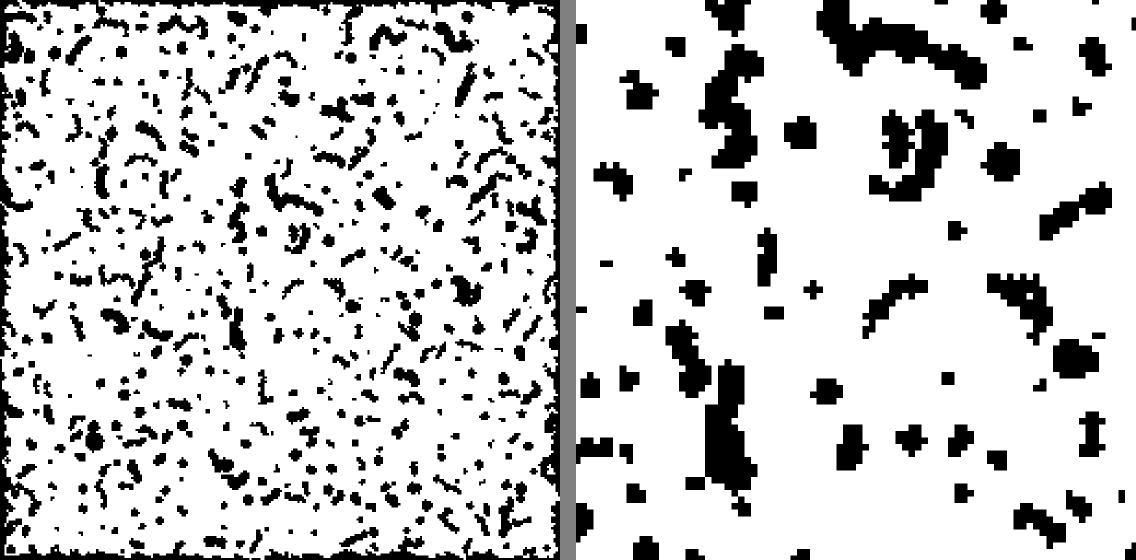
Left, the full canvas; right, a detail of the centre.
Write a WebGL 2 fragment shader that draws this texture.

```glsl
#version 300 es
precision highp float;
// Black specks and knobbly worms scattered on white, with a ragged black rim.
// Each cell of a jittered grid grows a wandering chain of beads; the result
// is sampled on a coarse lattice so that outlines become small square steps.

uniform vec2 u_resolution;
out vec4 fragColor;

const float CELLS = 26.0;     // specks across the canvas
const float LATTICE = 256.0;  // square steps across the canvas

vec4 hash4(vec2 p) {
    vec4 q = fract(p.xyxy * vec4(0.1031, 0.1030, 0.0973, 0.1099));
    q += dot(q, q.wzxy + 33.33);
    return fract((q.xxyz + q.yzzw) * q.zywx);
}

// Distance to the bead chain that belongs to one cell
float chainDistance(vec2 p, vec2 cell) {
    vec4 place = hash4(cell + 7.0);
    vec4 form = hash4(cell + 151.0);
    float gap = 0.14 + 0.12 * sin(cell.x * 0.7 + 2.0 * sin(cell.y * 0.5));
    if (place.z < gap) return 1.0;

    int beads = 1 + int(8.0 * form.x * form.x * form.x);
    float radius = mix(0.08, 0.235, form.y) * (place.w > 0.94 ? 1.5 : 1.0);
    if (beads > 2) radius = clamp(radius, 0.14, 0.27);
    float angle = 6.2832 * form.z;
    float bend = (form.w - 0.5) * 0.9;
    vec2 walk = vec2(cos(angle), sin(angle));
    vec2 bead = cell + 0.1 + 0.8 * place.xy - walk * 0.1 * float(beads - 1);

    float d = 1.0;
    for (int i = 0; i < beads; i++) {
        float swell = 1.0 + 0.22 * sin(float(i) * 2.3 + 40.0 * form.y);
        d = min(d, length(p - bead) - radius * swell);
        angle += bend + 0.65 * sin(float(i) * 1.9 + 30.0 * form.x);
        bead += 0.2 * vec2(cos(angle), sin(angle));
    }
    return d;
}

float speckDistance(vec2 uv) {
    vec2 p = uv * CELLS;
    vec2 home = floor(p);
    float d = 1.0;
    for (int y = -1; y <= 1; y++)
        for (int x = -1; x <= 1; x++)
            d = min(d, chainDistance(p, home + vec2(x, y)));
    // Small wobble roughens the outlines
    return d + 0.03 * sin(p.x * 17.0 + 2.0 * sin(p.y * 5.0)) * sin(p.y * 19.0);
}

// Ragged rim whose depth follows layered sines around the canvas
float rimDistance(vec2 uv) {
    vec2 inset = min(uv, 1.0 - uv);
    float s = dot(uv, vec2(1.0, 1.3));
    float depth = 0.0095 + 0.0035 * sin(s * 57.0 + 3.0 * sin(s * 23.0))
                + 0.003 * sin(s * 131.0 + 2.0 * sin(s * 47.0))
                + 0.0025 * sin(s * 263.0);
    return min(inset.x, inset.y) - depth;
}

float ink(vec2 uv) {
    vec2 snapped = (floor(uv * LATTICE) + 0.5) / LATTICE;
    return step(min(speckDistance(snapped), rimDistance(snapped)), 0.0);
}

void main() {
    // Four samples per pixel smooth the lattice steps at any size
    float cover = 0.0;
    for (int i = 0; i < 4; i++) {
        vec2 offset = vec2(i % 2, i / 2) * 0.5 - 0.25;
        cover += 0.25 * ink((gl_FragCoord.xy + offset) / u_resolution);
    }
    fragColor = vec4(vec3(1.0 - cover), 1.0);
}
```
